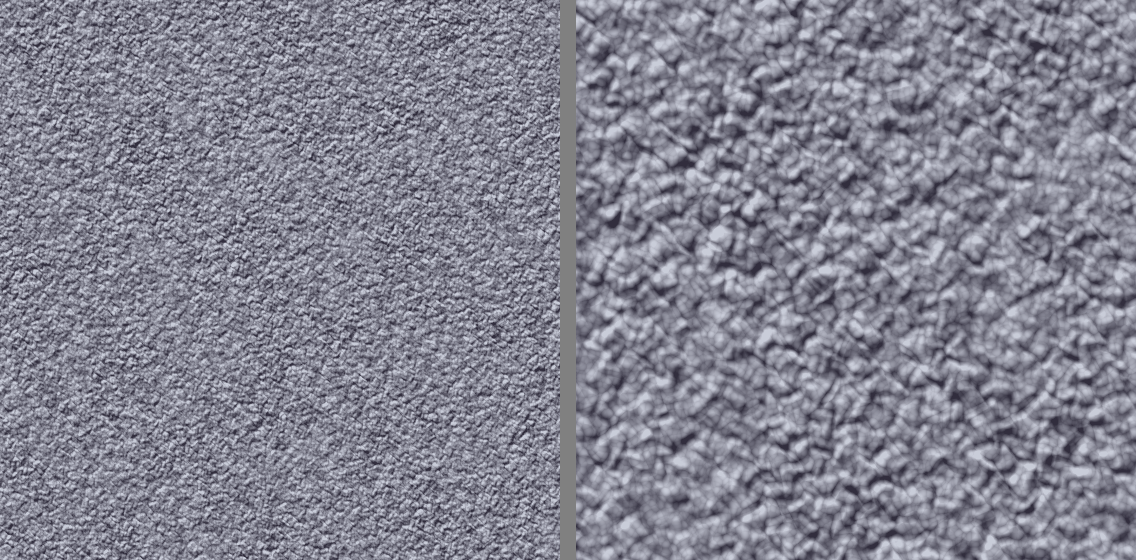
Left: the whole. Right: its middle third, enlarged.
A Shadertoy shader for this texture:

```glsl
// Rough grey-violet stucco: clumped mineral grains lit from the upper left.

const vec3 SHADOW_COLOR = vec3(0.26, 0.25, 0.31);
const vec3 LIGHT_COLOR  = vec3(0.72, 0.73, 0.78);

const vec2  LIGHT_DIR    = vec2(-0.38, 0.925);
const float LIGHT_REACH  = 0.0045;  // distance over which slopes are measured
const float GRAIN_CELLS  = 150.0;   // cells across the canvas
const float CLUMP_CELLS  = 74.0;
const float SPECK_CELLS  = 255.0;
const float SWELL_WAVES  = 21.0;
const float PATCH_WAVES  = 5.0;
const float GRAIN_HEIGHT = 0.55;
const float CLUMP_HEIGHT = 0.60;
const float SWELL_HEIGHT = 0.28;
const float BASE_TONE    = 0.60;
const float RELIEF_GAIN  = 0.83;
const float CAVITY_GAIN  = 0.54;
const float SPECK_GAIN   = 0.35;
const float PATCH_GAIN   = 0.05;

vec3 hash32(vec2 p) {
    vec3 q = fract(p.xyx * vec3(0.1031, 0.1030, 0.0973));
    q += dot(q, q.yxz + 33.33);
    return fract((q.xxy + q.yzz) * q.zyx);
}

// Cellular noise: overlapping round grains of random height, centred on zero.
float grains(vec2 p) {
    vec2 cell = floor(p);
    float top = 0.0;
    for (int y = -1; y <= 1; y++) {
        for (int x = -1; x <= 1; x++) {
            vec2 id = cell + vec2(x, y);
            vec3 rnd = hash32(id + 57.0);
            vec2 d = id + rnd.xy - p;
            top = max(top, 0.4 + 0.6 * rnd.z - 1.3 * dot(d, d));
        }
    }
    return top - 0.5;
}

// Layered sines in turning directions, each bending the next.
float swell(vec2 p) {
    float sum = 0.0;
    float bend = 0.0;
    for (int i = 0; i < 6; i++) {
        float k = float(i);
        float angle = 2.4 * k + 0.7;
        vec2 dir = vec2(cos(angle), sin(angle));
        float wave = sin(6.2832 * dot(dir, p) * (0.7 + 0.13 * k) + 1.9 * k + bend);
        bend += 1.1 * wave;
        sum += wave;
    }
    return sum / 6.0;
}

// Surface height; rough patches carry taller grains than smooth ones.
float surface(vec2 p, float roughness) {
    vec2 warped = p + 0.0016 * sin(p.yx * vec2(310.0, 270.0) + 3.0 * sin(p * 97.0));
    return GRAIN_HEIGHT * roughness * grains(warped * GRAIN_CELLS)
         + CLUMP_HEIGHT * grains(warped * CLUMP_CELLS + 19.3)
         + SWELL_HEIGHT * swell(p * SWELL_WAVES);
}

void mainImage(out vec4 fragColor, in vec2 fragCoord) {
    vec2 p = fragCoord / iResolution.y;

    // Broad variation in coarseness and brightness
    float patches = swell(p * PATCH_WAVES + 4.0);
    float roughness = 1.0 + 0.5 * patches;

    // Slope towards the light, plus darkening in the hollows
    float height = surface(p, roughness);
    float relief = height - surface(p + LIGHT_DIR * LIGHT_REACH, roughness);
    float specks = grains(p * SPECK_CELLS + 7.1);

    float tone = BASE_TONE + RELIEF_GAIN * relief + CAVITY_GAIN * height
               + SPECK_GAIN * specks - PATCH_GAIN * patches;

    vec3 color = mix(SHADOW_COLOR, LIGHT_COLOR, clamp(tone, -0.15, 1.15));
    fragColor = vec4(color, 1.0);
}
```
